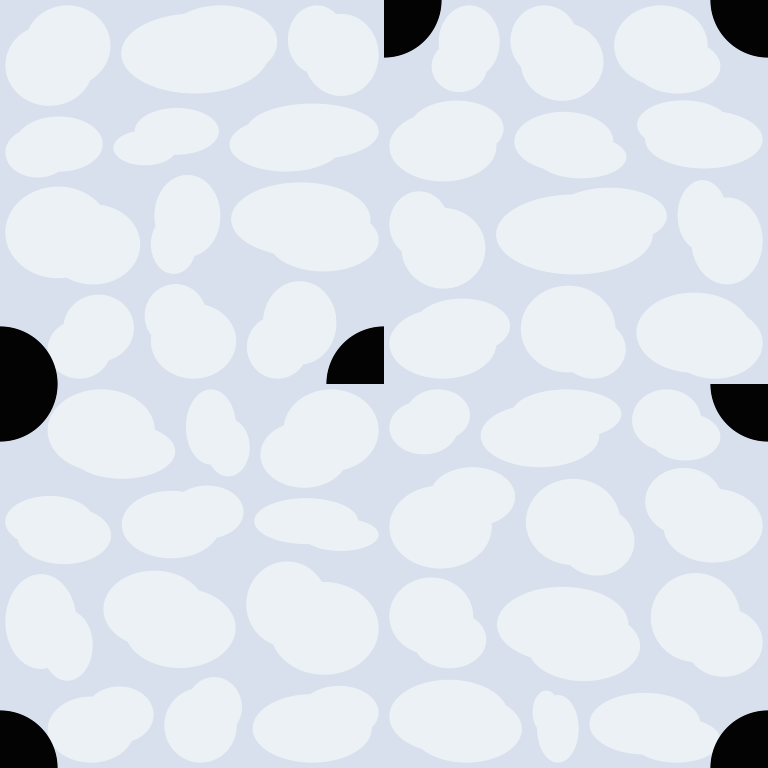
A WebGL 2 fragment shader for this pattern:

```glsl
#version 300 es
precision highp float;
// Two by two tiles of pale double-ellipse pebbles, each tile with two black quarter-disc corners.

uniform vec2 u_resolution;
out vec4 fragColor;

const vec3 GROUND = vec3(0.85, 0.88, 0.93);
const vec3 PEBBLE = vec3(0.925, 0.945, 0.965);
const vec3 CORNER = vec3(0.01);

const float TILES = 2.0;
const float ROWS = 4.0;
const float COLUMNS = 3.0;
const float CORNER_RADIUS = 0.15;
const float CORNER_INSET = 0.11;
const float HALF_GAP = 0.014;

vec3 hash3(vec3 p) {
    p = fract((p + 3.7) * vec3(0.1031, 0.1030, 0.0973));
    p += dot(p, p.yxz + 33.33);
    return fract((p.xxy + p.yxx) * p.zyx);
}

// Approximate signed distance to an axis-aligned ellipse
float ellipse(vec2 p, vec2 radii) {
    vec2 q = p / radii;
    return 0.5 * (dot(q, q) - 1.0) / (length(q / radii) + 1e-4);
}

// Two ellipses pushed into opposite corners of a box
float pebble(vec2 p, vec2 halfSize, vec3 seed) {
    vec3 a = hash3(seed);
    vec3 b = hash3(seed + 17.0);
    vec2 side = vec2(a.z < 0.5 ? -1.0 : 1.0, b.z < 0.5 ? -1.0 : 1.0);
    vec2 large = halfSize * mix(vec2(0.78), vec2(0.95), a.xy);
    vec2 small = halfSize * mix(vec2(0.58), vec2(0.84), b.xy);
    float first = ellipse(p + side * (halfSize - large), large);
    float second = ellipse(p - side * (halfSize - small), small);
    return min(first, second);
}

// Position of divider i among count equal parts, jittered except at the ends
float divider(float i, float count, float jitter, float random) {
    float inner = step(0.5, i) * step(i, count - 0.5);
    return (i + inner * jitter * (random - 0.5)) / count;
}

// Row divider with a gentle wave along x
float rowEdge(float i, float x, vec2 tile) {
    vec3 h = hash3(vec3(tile, i + 40.0));
    float inner = step(0.5, i) * step(i, ROWS - 0.5);
    float wave = 0.02 * sin(6.2832 * (x + h.y));
    return divider(i, ROWS, 0.35, h.x) + inner * wave;
}

// One when this tile has a black disc in the given corner
float cornerMark(vec2 corner, vec2 tile) {
    float along = mix(corner.x, corner.y, tile.y);
    return 1.0 - abs(along - tile.x);
}

// Horizontal extent left free by the corner discs in a row
vec2 rowSpan(float row, vec2 tile) {
    float top = step(ROWS - 1.5, row);
    float outer = max(top, 1.0 - step(0.5, row));
    float left = cornerMark(vec2(0.0, top), tile);
    float right = cornerMark(vec2(1.0, top), tile);
    return vec2(0.0, 1.0) + outer * CORNER_INSET * vec2(left, -right);
}

float pebbleField(vec2 p, vec2 tile) {
    float d = 1.0;
    for (float row = 0.0; row < ROWS; row++) {
        vec2 span = rowSpan(row, tile);
        for (float column = 0.0; column < COLUMNS; column++) {
            vec3 seed = vec3(tile * 7.0 + 1.0, row * COLUMNS + column);
            float leftRandom = hash3(vec3(tile, row * 9.0 + column + 70.0)).x;
            float rightRandom = hash3(vec3(tile, row * 9.0 + column + 71.0)).x;
            float x0 = mix(span.x, span.y, divider(column, COLUMNS, 0.55, leftRandom));
            float x1 = mix(span.x, span.y, divider(column + 1.0, COLUMNS, 0.55, rightRandom));
            float middle = 0.5 * (x0 + x1);
            vec2 low = vec2(x0, rowEdge(row, middle, tile));
            vec2 high = vec2(x1, rowEdge(row + 1.0, middle, tile));
            vec2 halfSize = 0.5 * (high - low) - HALF_GAP;
            d = min(d, pebble(p - 0.5 * (low + high), halfSize, seed));
        }
    }
    return d;
}

float coverage(float d, float pixel) {
    return 1.0 - smoothstep(-0.6 * pixel, 0.6 * pixel, d);
}

void main() {
    vec2 grid = TILES * gl_FragCoord.xy / u_resolution.y;
    float pixel = TILES / u_resolution.y;
    vec2 tile = mod(floor(grid), TILES);
    vec2 p = fract(grid);

    // Pebbles
    vec3 color = mix(GROUND, PEBBLE, coverage(pebbleField(p, tile), pixel));

    // Corner discs, cut off at the tile border
    vec2 corner = step(0.5, p);
    float disc = coverage(length(p - corner) - CORNER_RADIUS, pixel);
    color = mix(color, CORNER, disc * cornerMark(corner, tile));

    fragColor = vec4(color, 1.0);
}
```
